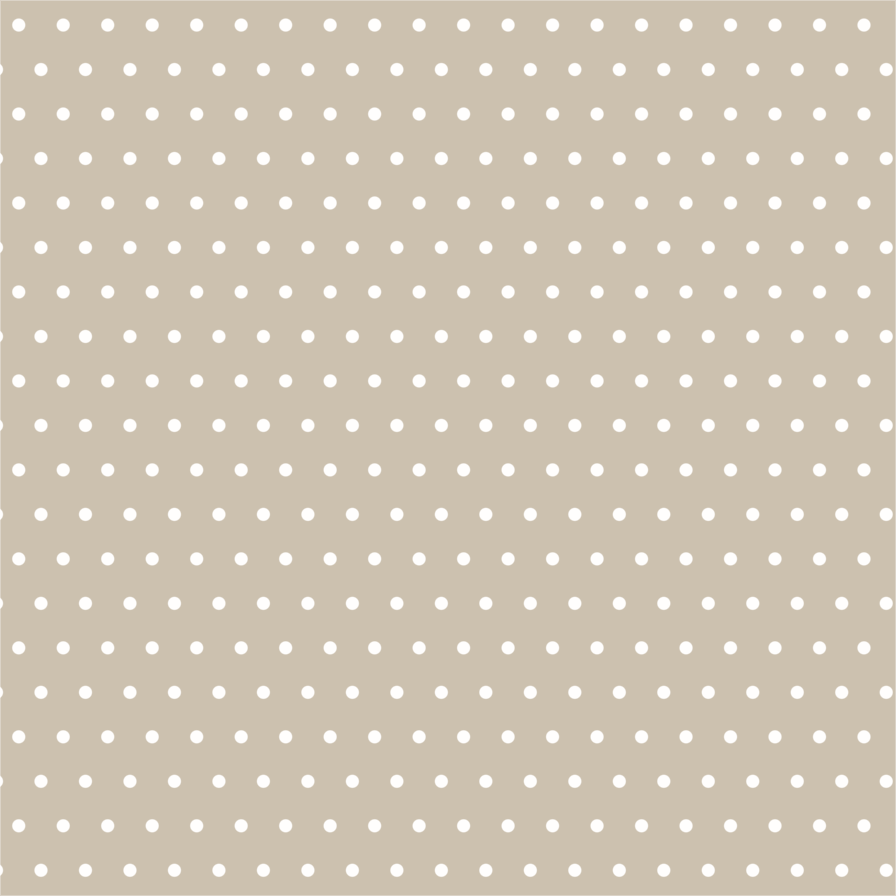
Give the GLSL for this pattern, as a three.js fragment shader.

```glsl
// Staggered white polka dots on a flat warm beige ground with a faint pale rim.
// Alternate rows shift by half a pitch; each cell then measures the distance
// to its own dot centre, in units of the canvas.

#define PITCH 0.04965                  // spacing of dots and of rows
#define ORIGIN vec2(-0.0039, 0.0287)   // centre of the first dot, lowest row
#define RADIUS 0.0073
#define SOFTNESS 0.0010                // half width of a smoothed edge
#define RIM_WIDTH 0.0013
#define RIM_STRENGTH 0.5
#define GROUND vec3(0.80, 0.757, 0.686)
#define DOT vec3(1.0, 0.996, 0.992)

varying vec2 vUv;

// Coverage of a shape from its signed distance
float coverage(float dist) {
  return 1.0 - smoothstep(-SOFTNESS, SOFTNESS, dist);
}

// Signed distance to the nearest dot of the staggered lattice
float dotDistance(vec2 p) {
  vec2 cell = (p - ORIGIN) / PITCH;
  float row = floor(cell.y + 0.5);
  cell.x -= 0.5 * mod(row, 2.0);
  vec2 local = fract(cell + 0.5) - 0.5;
  return length(local) * PITCH - RADIUS;
}

// Pale line that fades in at the canvas border
float rim(vec2 p) {
  vec2 inset = min(p, 1.0 - p);
  return 1.0 - smoothstep(0.0, RIM_WIDTH, min(inset.x, inset.y));
}

void main() {
  vec3 color = mix(GROUND, DOT, RIM_STRENGTH * rim(vUv));
  color = mix(color, DOT, coverage(dotDistance(vUv)));
  gl_FragColor = vec4(color, 1.0);
}
```
